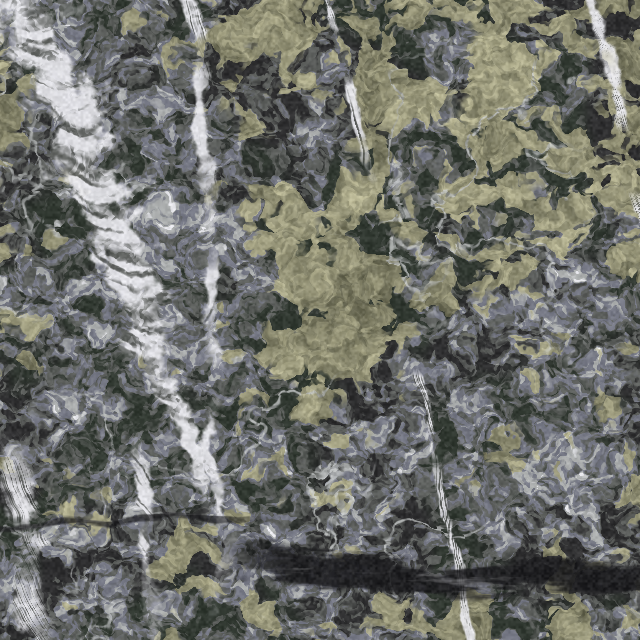
A Shadertoy shader for this texture:

```glsl
// Rough serpentine rock: dark slate matrix with angular olive grains, crossed by
// pale fibrous veins and a dark fissure. Soft cellular noise at four scales makes
// the grains; leaning bands with noisy edges make the veins.

const vec3 DARK        = vec3(0.18, 0.18, 0.185);
const vec3 DARK_GREEN  = vec3(0.19, 0.22, 0.19);
const vec3 MID         = vec3(0.37, 0.38, 0.37);
const vec3 SLATE       = vec3(0.46, 0.47, 0.52);
const vec3 LIGHT       = vec3(0.67, 0.68, 0.68);
const vec3 WHITE       = vec3(0.91, 0.91, 0.93);
const vec3 OLIVE_DARK  = vec3(0.38, 0.38, 0.30);
const vec3 OLIVE_LIGHT = vec3(0.72, 0.71, 0.58);
const vec3 FISSURE     = vec3(0.11, 0.11, 0.12);

const float PATCH_SCALE = 15.0;
const float GRAIN_SCALE = 34.0;
const float CHIP_SCALE  = 78.0;
const float GRIT_SCALE  = 165.0;
const float EDGE_WARP   = 0.05;
const float OLIVE_LEVEL = 0.10;

float hash(vec2 p) {
    return fract(sin(dot(p, vec2(127.1, 311.7))) * 43758.5453);
}

float noise(vec2 p) {
    vec2 i = floor(p), f = fract(p);
    f = f * f * (3.0 - 2.0 * f);
    return mix(mix(hash(i), hash(i + vec2(1, 0)), f.x),
               mix(hash(i + vec2(0, 1)), hash(i + vec2(1, 1)), f.x), f.y);
}

float fbm(vec2 p) {
    float sum = 0.0, amp = 0.533;
    for (int i = 0; i < 4; i++) {
        sum += amp * noise(p);
        p = mat2(1.6, 1.2, -1.2, 1.6) * p + 5.3;
        amp *= 0.5;
    }
    return sum;
}

// Random tone per Voronoi cell, blended softly across borders, centred on zero
float grains(vec2 p, float sharpness) {
    vec2 cell = floor(p);
    float sum = 0.0, total = 0.0;
    for (int y = -1; y <= 1; y++)
    for (int x = -1; x <= 1; x++) {
        vec2 c = cell + vec2(x, y);
        vec2 d = c + vec2(hash(c), hash(c + 37.2)) - p;
        float w = exp(-sharpness * dot(d, d));
        sum += w * hash(c + 71.9);
        total += w;
    }
    return sum / total - 0.5;
}

// Leaning vein: x = side offset from its centre line, y = ragged coverage
vec2 vein(vec2 p, float topX, float lean, float width, float wobble) {
    float centre = topX + lean * (1.0 - p.y)
                 + wobble * (fbm(vec2(p.y * 7.0, topX * 50.0)) - 0.5);
    float side = p.x - centre;
    float ragged = abs(side) + width * 1.8 * (fbm(p * 38.0 + topX * 9.0) - 0.5);
    return vec2(side, smoothstep(width, width * 0.45, ragged));
}

// Matrix colour ramp from dark rock to bright flecks
vec3 matrixColor(float tone, float green) {
    vec3 c = mix(mix(DARK, DARK_GREEN, green), MID, smoothstep(0.20, 0.43, tone));
    c = mix(c, SLATE, smoothstep(0.45, 0.57, tone));
    c = mix(c, LIGHT, smoothstep(0.62, 0.77, tone));
    return mix(c, WHITE, smoothstep(0.84, 1.0, tone));
}

void mainImage(out vec4 fragColor, in vec2 fragCoord) {
    vec2 p = fragCoord / iResolution.y;
    vec2 warp = vec2(fbm(p * 26.0), fbm(p * 26.0 + 17.0)) - 0.5;
    vec2 q = (p + EDGE_WARP * warp) * vec2(0.88, 1.0);

    // Grain layers
    float patches = grains(q * PATCH_SCALE, 30.0);
    float medium = grains(q * GRAIN_SCALE + 11.0, 26.0);
    float chips = grains(q * CHIP_SCALE + 23.0, 16.0);
    float grit = grains(q * GRIT_SCALE + 41.0, 10.0);
    float region = fbm(p * 4.0 + 3.0) - 0.5;

    // Dark matrix
    float tone = 0.40 + 0.30 * patches + 0.42 * medium + 0.42 * chips
               + 0.32 * grit - 0.4 * region;
    float green = smoothstep(0.4, 0.6, fbm(p * 7.0 + 31.0));
    vec3 col = matrixColor(tone, green);

    // Olive grains, sparser at the left
    float olive = 0.55 * grains(q * PATCH_SCALE + 53.0, 30.0) + 0.45 * medium
                + 0.18 * chips + 1.1 * region
                + 0.13 * (smoothstep(0.15, 0.40, p.x) - 0.75);
    float shade = 0.52 + 0.45 * patches + 0.50 * chips + 0.40 * grit;
    vec3 oliveCol = mix(OLIVE_DARK, OLIVE_LIGHT, clamp(shade, 0.0, 1.2));
    col = mix(col, oliveCol, smoothstep(OLIVE_LEVEL - 0.04, OLIVE_LEVEL + 0.04, olive));

    // Thin pale wisps
    float ridge = abs(fbm(p * 9.0 + 63.0) - 0.5 + 0.05 * chips);
    float wisp = smoothstep(0.022, 0.004, ridge) * smoothstep(0.50, 0.66, fbm(p * 6.0 + 80.0));
    col = mix(col, LIGHT + 0.3 * grit, 0.8 * wisp);

    // Broad fibrous vein and its narrow companions
    float swell = smoothstep(0.25, 0.70, p.y);
    vec2 broad = vein(p, 0.04, 0.35, 0.016 + 0.040 * swell, 0.06);
    broad.y *= smoothstep(0.18, 0.28, p.y);
    vec2 second = vein(p, 0.30, 0.04, 0.013, 0.09);
    vec2 third = vein(p, 0.51, 0.23, 0.008, 0.05);
    vec2 right = vein(p, 0.93, 0.25, 0.012, 0.04);
    vec2 low = vein(p, -0.10, 0.17, 0.026, 0.07);
    vec2 lowThin = vein(p, 0.16, 0.08, 0.014, 0.06);
    float lower = smoothstep(0.34, 0.24, p.y);
    float gaps = smoothstep(0.36, 0.56, fbm(p * vec2(5.0, 13.0) + 90.0));
    float narrow = max(max(second.y, third.y), right.y) * gaps;
    narrow = max(narrow, max(low.y, lowThin.y) * lower * (0.3 + 0.7 * gaps));

    // Curved cross fibres inside the veins
    float arc = p.y - 9.0 * broad.x * broad.x + 0.25 * broad.x + 0.03 * warp.x;
    float fibre = noise(vec2(p.x * 16.0, arc * 115.0));
    float solid = smoothstep(0.48, 0.62, fbm(p * 9.0 + 12.0));
    float sheen = clamp(mix(fibre * 1.25, 0.85, 0.65 * solid) + 0.4 * grit, 0.0, 1.0);
    vec3 veinCol = mix(MID, WHITE, smoothstep(0.05, 0.75, sheen));
    col = mix(col, veinCol, 0.93 * max(broad.y, narrow));

    // Wavy dark fissures near the foot
    float wave = fbm(vec2(p.x * 6.0, 4.0)) - 0.5;
    float streak = fbm(p * vec2(12.0, 75.0) + 7.0);
    float reach = smoothstep(0.32, 0.46, p.x);
    float gap = abs(p.y - 0.115 - 0.08 * wave) + 0.05 * (streak - 0.5);
    float crack = smoothstep(0.034, 0.012, gap) * reach;
    float thinGap = abs(p.y - 0.18 - 0.06 * wave) + 0.012 * (streak - 0.5);
    crack = max(crack, smoothstep(0.007, 0.002, thinGap) * (1.0 - reach) * 0.8);
    col = mix(col, FISSURE + 0.22 * smoothstep(0.55, 0.75, streak), 0.9 * crack);

    // Fine surface grain
    col += 0.10 * (noise(p * 250.0) - 0.5);
    fragColor = vec4(clamp(col, 0.0, 1.0), 1.0);
}
```
